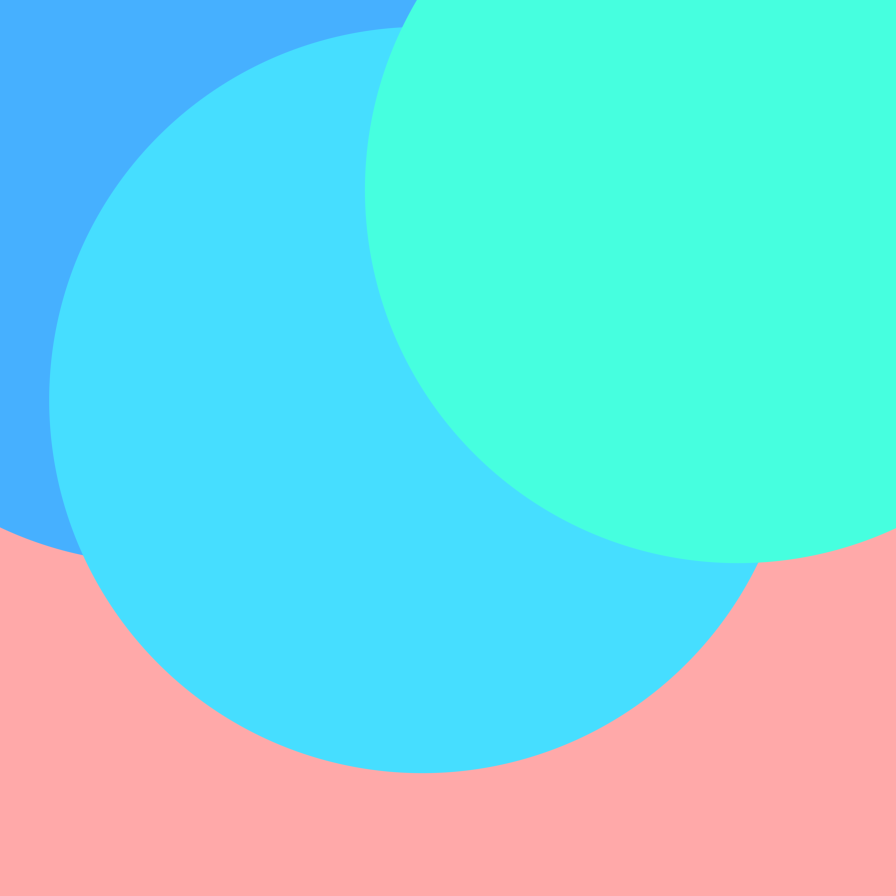
Reproduce this background procedurally as a WebGL 2 fragment shader.

```glsl
#version 300 es
precision highp float;
// Three large overlapping flat discs in blue, cyan and mint on a pink ground.

uniform vec2 u_resolution;
out vec4 fragColor;

const vec3 PINK = vec3(1.0, 0.663, 0.663);
const vec3 BLUE = vec3(0.275, 0.69, 1.0);
const vec3 CYAN = vec3(0.275, 0.871, 1.0);
const vec3 MINT = vec3(0.275, 1.0, 0.875);
const float DISC_RADIUS = 0.4165;

// Signed distance to a circle, negative inside
float circleDistance(vec2 point, vec2 center, float radius) {
    return length(point - center) - radius;
}

// Lays a smooth-edged disc over the colour below it
vec3 paintDisc(vec3 base, vec3 color, vec2 point, vec2 center, float radius, float softness) {
    float dist = circleDistance(point, center, radius);
    return mix(base, color, 1.0 - smoothstep(-softness, softness, dist));
}

void main() {
    float canvasSize = min(u_resolution.x, u_resolution.y);
    vec2 point = gl_FragCoord.xy / canvasSize;
    float softness = 0.75 / canvasSize;

    // Discs from back to front
    vec3 color = PINK;
    color = paintDisc(color, BLUE, point, vec2(0.178, 0.788), DISC_RADIUS, softness);
    color = paintDisc(color, CYAN, point, vec2(0.4714, 0.5536), DISC_RADIUS, softness);
    color = paintDisc(color, MINT, point, vec2(0.8238, 0.788), DISC_RADIUS, softness);

    fragColor = vec4(color, 1.0);
}
```
